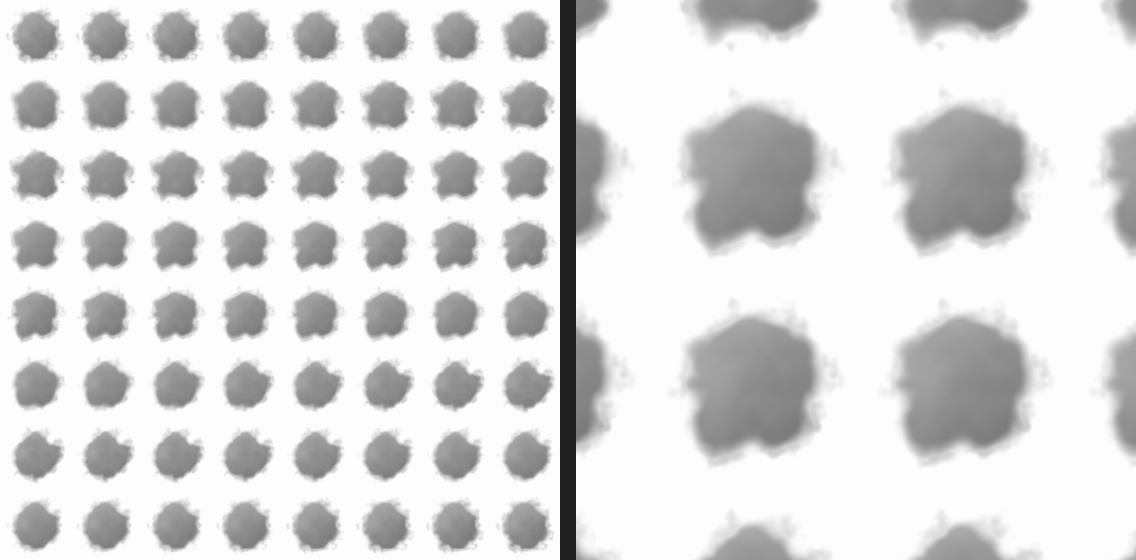
Left: the whole. Right: its middle third, enlarged.
This pattern is drawn by a three.js fragment shader. Its source:

```glsl
// Eight by eight sheet of soft grey smoke puffs on white, read row by row from the top.
// Each puff is a noisy round distance field that slowly morphs towards a pentagon and back;
// the noise wraps in time, and every puff fades out inside its cell, so the sheet tiles.

varying vec2 vUv;

const float PI = 3.14159265;
const float CELLS = 8.0;
const float TIME_PERIOD = 4.0;
const vec3 PAPER = vec3(0.994);

float hash(vec3 p) {
  p = fract(p * 0.1031);
  p += dot(p, p.zyx + 31.32);
  return fract((p.x + p.y) * p.z);
}

// Bilinear value noise in one time slice.
float noiseSlice(vec2 p, float slice) {
  vec2 i = floor(p);
  vec2 f = fract(p);
  f = f * f * (3.0 - 2.0 * f);
  float low = mix(hash(vec3(i, slice)), hash(vec3(i + vec2(1.0, 0.0), slice)), f.x);
  float high = mix(hash(vec3(i + vec2(0.0, 1.0), slice)), hash(vec3(i + 1.0, slice)), f.x);
  return mix(low, high, f.y);
}

// Value noise that loops over the time period.
float loopNoise(vec2 p, float time) {
  float slice = floor(time);
  float blend = smoothstep(0.0, 1.0, fract(time));
  return mix(noiseSlice(p, mod(slice, TIME_PERIOD)),
             noiseSlice(p, mod(slice + 1.0, TIME_PERIOD)), blend);
}

float fbm(vec2 p, float time) {
  float sum = 0.0;
  float weight = 0.5;
  for (int octave = 0; octave < 3; octave++) {
    sum += weight * loopNoise(p, time);
    p = p * 2.0 + 17.0;
    weight *= 0.5;
  }
  return sum / 0.875;
}

// Signed distance to a circle whose outline gains five soft corners.
float outline(vec2 p, float radius, float corner) {
  float angle = atan(p.y, p.x + 1e-5);
  return length(p) - radius - corner * cos(5.0 * (angle - 0.5 * PI));
}

// Opacity that falls off softly across an edge.
float cover(float dist, float softness) {
  return 1.0 - smoothstep(-softness, softness, dist);
}

float puffOpacity(vec2 p, float phase) {
  float time = phase * TIME_PERIOD;
  float pentagon = 0.5 + 0.5 * cos(2.0 * PI * (phase - 0.4));
  float dist = outline(p, 0.328, 0.028 * pentagon);
  dist -= 0.2 * (fbm(p * 5.0 + 40.0, time) - 0.5);

  // Faint ragged wisps around the dense body.
  float ragged = dist - 0.24 * (fbm(p * 10.0 + 80.0, time) - 0.5);
  float opacity = max(cover(dist, 0.055), 0.4 * cover(ragged - 0.015, 0.045));
  return opacity * (1.0 - smoothstep(0.41, 0.48, length(p)));
}

// Grey shade lit from the upper left, with cloudy mottling.
float puffShade(vec2 p, float phase) {
  float light = dot(p, vec2(-0.55, 0.83));
  float mottle = fbm(p * 6.0 + 120.0, phase * TIME_PERIOD) - 0.5;
  return 0.575 + 0.27 * light + 0.1 * mottle;
}

void main() {
  vec2 grid = vUv * CELLS;
  vec2 cell = floor(grid);
  vec2 p = fract(grid) - vec2(0.505, 0.5);

  // Frame order runs left to right, then down.
  float frame = cell.x + CELLS * (CELLS - 1.0 - cell.y);
  float phase = frame / (CELLS * CELLS);

  vec3 smoke = vec3(puffShade(p, phase));
  gl_FragColor = vec4(mix(PAPER, smoke, puffOpacity(p, phase)), 1.0);
}
```
